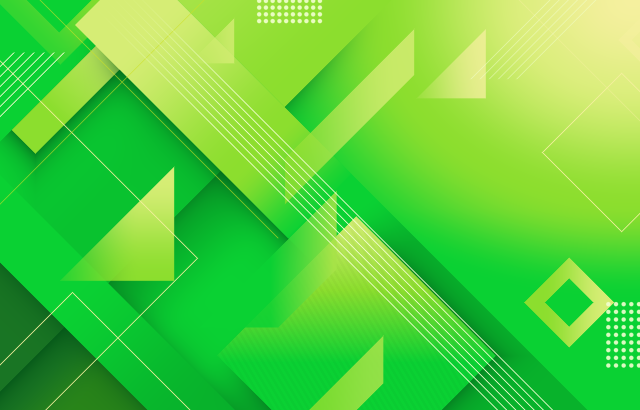
Write a Shadertoy shader that draws this background.

```glsl
const float HEIGHT = 4.92;          // canvas height in design units
const float LINE = 0.008;           // half width of thin lines
const float SHADOW_REACH = 0.22;
const float DOT_RADIUS = 0.026;
const vec3 CREAM  = vec3(0.96, 0.94, 0.62);
const vec3 PALE   = vec3(0.84, 0.93, 0.46);
const vec3 LIME   = vec3(0.55, 0.87, 0.18);
const vec3 GREEN  = vec3(0.04, 0.82, 0.20);
const vec3 LEAF   = vec3(0.03, 0.70, 0.17);
const vec3 FOREST = vec3(0.10, 0.46, 0.14);
const vec3 DEEP   = vec3(0.01, 0.33, 0.09);
const vec3 WHITE  = vec3(0.95, 1.0, 0.82);

float aa;  // edge softness, set from the resolution

float fill(float d) { return 1.0 - smoothstep(-aa, aa, d); }
float stroke(float d) { return 1.0 - smoothstep(LINE - aa, LINE + aa, abs(d)); }

float box(vec2 p, vec2 lo, vec2 hi) {
    vec2 d = max(lo - p, p - hi);
    return max(d.x, d.y);
}

float diamond(vec2 p, vec2 centre, float radius) {
    p = abs(p - centre);
    return p.x + p.y - radius;
}

vec3 ramp(vec3 a, vec3 b, vec3 c, float t) {
    return mix(mix(a, b, clamp(t * 2.0, 0.0, 1.0)), c, clamp(t * 2.0 - 1.0, 0.0, 1.0));
}

void paint(inout vec3 col, vec3 tint, float mask) { col = mix(col, tint, mask); }

void shade(inout vec3 col, float d, float strength) {
    col = mix(col, DEEP, strength * exp(-max(d, 0.0) / SHADOW_REACH));
}

// Evenly spaced parallel lines
float hatch(float x, float first, float gap, float count) {
    float k = clamp(round((x - first) / gap), 0.0, count - 1.0);
    return stroke(x - first - k * gap);
}

float dots(vec2 p, vec2 first, float gap, vec2 count) {
    vec2 k = clamp(round((p - first) / gap), vec2(0.0), count - 1.0);
    return fill(length(p - first - k * gap) - DOT_RADIUS);
}

// Right triangle: vertical right side, flat base, slanted upper left side
float wedge(vec2 p, vec2 corner, float size) {
    vec2 d = p - corner;
    return max(max(d.x, d.y), -size - d.x - d.y);
}

void mainImage(out vec4 fragColor, in vec2 fragCoord) {
    float unit = HEIGHT / iResolution.y;
    aa = 0.75 * unit;
    vec2 p = vec2(fragCoord.x, iResolution.y - fragCoord.y) * unit;
    float u = p.x + p.y, v = p.x - p.y;  // diagonal axes
    vec2 q = vec2(u, v);

    // Glowing right backdrop and upper sheet
    float glow = length((p - vec2(7.6, 0.0)) * vec2(0.9, 1.12));
    vec3 col = mix(CREAM, PALE, smoothstep(0.0, 1.7, glow));
    col = mix(col, LIME, smoothstep(1.2, 2.8, glow));
    col = mix(col, GREEN, smoothstep(2.7, 4.3, glow + 0.25 * max(p.y - 2.5, 0.0)));
    shade(col, u - 4.7, 0.4 * smoothstep(4.7, 2.1, v));
    paint(col, mix(LIME, PALE, 0.35 * smoothstep(4.5, 2.0, u)), fill(u - 4.7));

    // Green ground left of the long diagonal
    vec3 ground = mix(LEAF, GREEN, smoothstep(4.9, 6.1, u) * smoothstep(8.0, 6.8, u));
    shade(ground, u - 4.7, 0.4);
    vec3 leftSheet = mix(GREEN, LEAF, 0.5 * smoothstep(1.8, 3.8, u));
    paint(ground, leftSheet, fill(u - 4.7));
    paint(col, ground, fill(v - 2.13));

    // Folded corner and short lime bar
    paint(col, mix(GREEN, LIME, smoothstep(-0.1, 1.2, v) * 0.6 + 0.3), fill(max(u - 1.5, -0.05 - v)));
    paint(col, GREEN, fill(max(u - 1.1, 0.32 - v)));
    shade(col, box(q, vec2(1.7, -1.42), vec2(2.27, 1.0)), 0.6 * fill(1.7 - u));
    paint(col, ramp(LIME, LIME, PALE, v * 0.3 + 0.7), fill(box(q, vec2(1.7, -1.42), vec2(2.27, 1.0))));

    // Long pale band
    float band = box(q, vec2(1.2, 0.6), vec2(6.3, 2.13));
    shade(col, band, 0.6 * fill(v - 0.6) * smoothstep(1.2, 2.6, u));
    vec3 bandTint = mix(PALE, LIME, smoothstep(2.0, 4.9, u));
    paint(col, mix(bandTint, GREEN, smoothstep(4.9, 6.5, u)), fill(band));

    // Lower left band over the dark corner
    vec3 corner = mix(FOREST, vec3(0.16, 0.52, 0.10), smoothstep(4.9, 5.8, u));
    shade(corner, u - 4.7, 0.8 * fill(4.7 - u));
    shade(corner, -3.15 - v, 0.5);
    shade(col, v + 2.1, 0.25 * smoothstep(4.2, 5.2, u));
    paint(col, mix(GREEN, LEAF, smoothstep(4.2, 7.4, u)), fill(v + 2.1));
    paint(col, corner, fill(v + 3.15));

    // Large tilted card with fine ribs
    float card = box(q, vec2(6.87, -1.66), vec2(10.22, 1.68));
    shade(col, card, 0.5 * smoothstep(6.7, 8.6, u) * fill(v - 2.13));
    vec3 cardTint = ramp(PALE, LIME, GREEN, (p.y - 2.6) / 1.75);
    cardTint *= 1.0 - 0.025 * smoothstep(-0.4, 0.4, sin(v * 70.0 + u * 18.0));
    paint(col, cardTint, fill(card));

    // Translucent slanted panels
    float slant = max(box(vec2(p.x, u), vec2(3.42, 5.32), vec2(4.97, 5.87)), -p.y);
    paint(col, mix(LIME, PALE, smoothstep(3.3, 4.8, p.x)), 0.8 * fill(slant));
    float panel = max(box(vec2(p.x, u), vec2(2.0, 6.33), vec2(4.04, 7.27)), p.y - 3.93);
    paint(col, ramp(GREEN, GREEN, mix(LIME, PALE, 0.35), (p.x - 2.5) / 1.5), 0.85 * fill(panel));
    float foot = box(vec2(p.x, u), vec2(3.0, 8.63), vec2(4.6, 9.2));
    paint(col, mix(LIME, PALE, 0.4 * smoothstep(3.7, 4.6, p.x)), 0.85 * fill(foot));

    // Triangles
    paint(col, mix(LIME, PALE, smoothstep(3.37, 2.1, p.y)),
          fill(wedge(p, vec2(2.09, 3.37), 1.37)) * smoothstep(0.3, 1.7, p.x));
    paint(col, PALE, fill(wedge(p, vec2(2.81, 0.76), 0.54)) * smoothstep(2.2, 2.85, p.x) * 0.8);
    paint(col, CREAM, fill(wedge(p, vec2(5.83, 1.18), 0.83)) * smoothstep(4.7, 5.9, p.x) * 0.8);

    // Square frames
    float ring = abs(diamond(p, vec2(6.83, 3.63), 0.415)) - 0.125;
    paint(col, mix(LIME, PALE, smoothstep(6.5, 7.3, p.x)), fill(ring));
    float edgeRing = abs(diamond(p, vec2(7.9, 0.48), 0.4)) - 0.08;
    paint(col, CREAM, 0.6 * fill(edgeRing));

    // Thin outlines
    float lines = stroke(diamond(p, vec2(7.46, 1.83), 0.95));
    lines = max(lines, stroke(max(u - 5.47, v + 0.73) * 1.0) * fill(-v - 4.6));
    lines = max(lines, stroke(max(4.38 - u, v + 2.64)) * fill(3.5 - p.y));
    lines = max(lines, 0.5 * stroke(v - 6.23));
    paint(col, CREAM, 0.85 * lines);
    float yellow = max(stroke(u - 2.45), stroke(v - 0.48) * fill(u - 6.2));
    paint(col, vec3(0.80, 0.88, 0.15), 0.55 * yellow);

    // Parallel lines and dot grids
    float rules = hatch(v, 1.05, 0.11, 7.0) * smoothstep(1.2, 4.5, u);
    rules = max(rules, hatch(u, 0.80, 0.12, 6.0) * fill(0.63 - p.y));
    rules = max(rules, hatch(u, 6.60, 0.11, 6.0) * fill(p.y - 0.95) * 0.5);
    rules = max(rules, dots(p, vec2(3.11, 0.01), 0.081, vec2(10.0, 4.0)));
    rules = max(rules, dots(p, vec2(7.30, 3.65), 0.092, vec2(5.0, 9.0)));
    paint(col, WHITE, 0.9 * rules);

    fragColor = vec4(col, 1.0);
}
```
